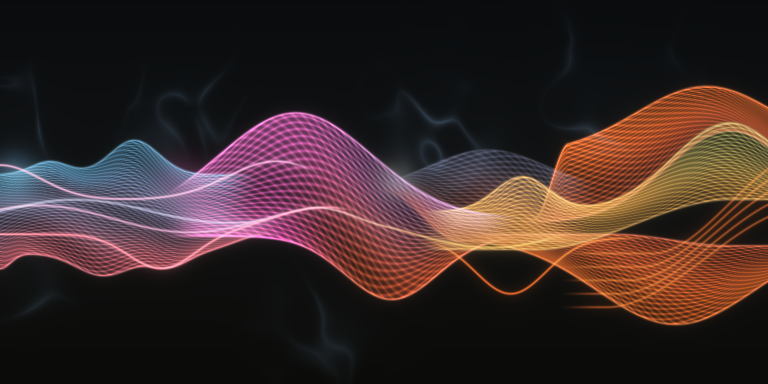
Reproduce this background procedurally as a Shadertoy shader.

```glsl
// Woven ribbons of light flow across a dark, faintly smoky backdrop.
// Each ribbon lies between two curves made of Gaussian bumps, is filled
// with crossing threads, has glowing rims and is screen blended.

#define THREADS 22.0
#define LINE_WIDTH 0.0032
#define HALO_WIDTH 0.014
#define HALO_GAIN 0.16
#define SMOKE_GAIN 0.32

const vec3 BLUE = vec3(0.32, 0.58, 0.74);
const vec3 SLATE = vec3(0.40, 0.40, 0.53);
const vec3 MAGENTA = vec3(0.88, 0.30, 0.66);
const vec3 ROSE = vec3(0.92, 0.40, 0.46);
const vec3 RUST = vec3(0.72, 0.27, 0.14);
const vec3 ORANGE = vec3(0.95, 0.40, 0.13);
const vec3 GOLD = vec3(0.92, 0.65, 0.27);
const vec3 OLIVE = vec3(0.62, 0.62, 0.32);

float bump(float x, float center, float width) {
  float d = (x - center) / width;
  return exp(-d * d);
}

float spot(vec2 p, float x, float y, float radius) {
  return bump(p.x, x, radius) * bump(p.y, y, radius);
}

float hash(vec2 p) {
  p = fract(p * vec2(0.1031, 0.1137));
  p += dot(p, p.yx + 33.33);
  return fract((p.x + p.y) * p.x * 17.0);
}

float noise(vec2 p) {
  vec2 i = floor(p), f = fract(p);
  f = f * f * (3.0 - 2.0 * f);
  return mix(mix(hash(i), hash(i + vec2(1, 0)), f.x),
             mix(hash(i + vec2(0, 1)), hash(i + vec2(1, 1)), f.x), f.y);
}

// Screen blend
void add(inout vec3 col, vec3 light) {
  col = 1.0 - (1.0 - col) * (1.0 - clamp(light, 0.0, 1.0));
}

// Fade in and out along x
float within(float x, float a, float b) {
  return smoothstep(a, a + 0.12, x) * (1.0 - smoothstep(b - 0.12, b, x));
}

// Glowing line along the curve y = height(x)
float strand(vec2 p, float height) {
  float slope = dFdx(height) * iResolution.y;
  float d = abs(p.y - height) / sqrt(1.0 + slope * slope);
  float w = max(LINE_WIDTH, 0.9 / iResolution.y);
  return bump(d, 0.0, w) + HALO_GAIN * exp(-d / HALO_WIDTH);
}

// Periodic threads, faded to their mean when too fine to resolve
float threads(float u) {
  float line = pow(0.5 + 0.5 * cos(6.28319 * u), 2.0);
  return mix(line, 0.375, smoothstep(0.3, 0.8, fwidth(u)));
}

vec3 ribbon(vec2 p, float lo, float hi, vec3 loCol, vec3 hiCol, float rim) {
  float thick = max(hi - lo, 0.02);
  float t = (p.y - lo) / thick;
  float soft = 1.2 / (iResolution.y * thick);
  float inside = smoothstep(-soft, soft, t) * smoothstep(-soft, soft, 1.0 - t);
  float weave = threads(t * THREADS + 1.5 * sin(p.x * 9.0 + t * 4.0))
              + 0.7 * threads(t * THREADS * 0.6 + p.x * 38.0);
  float folds = 0.5 + 0.5 * sin(t * 6.0 + p.x * 13.0 + 1.5 * sin(p.x * 5.0));
  vec3 body = mix(loCol, hiCol, smoothstep(0.0, 1.0, t));
  return body * inside * (0.24 + 0.42 * weave + 0.24 * folds)
       + rim * strand(p, lo) * mix(loCol, vec3(1), 0.15)
       + rim * strand(p, hi) * mix(hiCol, vec3(1), 0.15);
}

void mainImage(out vec4 fragColor, in vec2 fragCoord) {
  // Canvas spans 0..2 by 0..1
  vec2 p = fragCoord / iResolution.xy * vec2(2, 1);
  float x = p.x;
  vec3 col = mix(vec3(0.05, 0.05, 0.042), vec3(0.045, 0.055, 0.064), p.y);
  col *= 0.6 + 0.6 * bump(p.y, 0.5, 0.5);

  // Smoke wisps
  vec2 q = p * 9.0 + 2.0 * vec2(noise(p * 7.0), noise(p * 7.0 + 9.0));
  float wisp = pow(1.0 - abs(2.0 * noise(q) - 1.0), 7.0) * noise(p * 14.0);
  float haze = spot(p, 0.05, 0.69, 0.09) + spot(p, 0.48, 0.72, 0.11)
             + spot(p, 1.17, 0.68, 0.14) + spot(p, 1.58, 0.75, 0.15)
             + 0.6 * spot(p, 0.86, 0.16, 0.13) + spot(p, 0.07, 0.26, 0.08);
  col += vec3(0.55, 0.75, 0.95) * haze * (SMOKE_GAIN * wisp + 0.012);

  // Left: blue crest above a rose band
  float crest = 0.545 + 0.035 * bump(x, 0.13, 0.07) + 0.09 * bump(x, 0.35, 0.09);
  float keel = 0.34 - 0.058 * bump(x, 0.27, 0.1) - 0.035 * bump(x, 0.44, 0.07)
             + 0.05 * bump(x, 0.7, 0.12) - 0.04 * bump(x, 0.0, 0.04);
  float seam = 0.45 + 0.03 * sin(x * 8.0);
  add(col, ribbon(p, seam, crest, SLATE, BLUE, 0.4) * within(x, -0.2, 0.68));
  add(col, ribbon(p, keel, seam, ROSE * 0.8, SLATE, 0.6) * within(x, -0.2, 0.75));

  // Center: magenta arch and a dusky veil
  float arch = 0.43 + 0.276 * bump(x, 0.77, 0.28);
  float hull = 0.385 - 0.165 * bump(x, 1.02, 0.17);
  vec3 archTop = mix(MAGENTA, SLATE, 0.25 + 0.4 * smoothstep(0.8, 1.05, x));
  vec3 archLow = mix(MAGENTA, RUST, smoothstep(0.7, 0.95, x));
  add(col, ribbon(p, hull, arch, archLow, archTop, 0.75) * within(x, 0.42, 1.36));
  float veil = 0.5 + 0.11 * bump(x, 1.27, 0.22);
  float veilLow = 0.5 - 0.13 * smoothstep(1.0, 1.2, x);
  add(col, ribbon(p, veilLow, veil, RUST * 0.8, SLATE * 0.65, 0.2) * within(x, 0.98, 1.56));

  // Right: red-orange peak, gold sheet and orange swell
  float peak = 0.42 + 0.18 * smoothstep(1.39, 1.48, x) + 0.175 * bump(x, 1.84, 0.26);
  float peakLow = 0.42 + 0.24 * bump(x, 1.9, 0.23);
  add(col, ribbon(p, peakLow, peak, RUST, ORANGE, 0.5) * within(x, 1.34, 2.2));
  float sheet = 0.45 + 0.09 * bump(x, 1.36, 0.1) + 0.23 * bump(x, 1.9, 0.21);
  float sheetLow = 0.35 + 0.13 * smoothstep(1.4, 1.9, x);
  vec3 sheetTop = mix(GOLD, OLIVE, smoothstep(1.65, 1.85, x));
  add(col, ribbon(p, sheetLow, sheet, GOLD * 0.75, sheetTop, 0.45) * within(x, 1.08, 2.2));
  float swell = 0.38 - 0.225 * bump(x, 1.76, 0.29);
  float swellTop = 0.39 - 0.03 * smoothstep(1.6, 1.9, x);
  add(col, ribbon(p, swell, swellTop, ORANGE * 0.85, RUST, 0.55) * within(x, 1.2, 2.2));

  // Loose strands
  float upper = 0.48 + 0.09 * bump(x, 0.0, 0.15) + 0.1 * bump(x, 0.72, 0.18);
  float middle = 0.43 + 0.035 * cos(8.0 * x - 0.8) - 0.04 * smoothstep(0.8, 1.0, x);
  float lower = 0.39 - 0.09 * bump(x, 0.42, 0.12) + 0.07 * bump(x, 0.85, 0.2);
  float loopLow = 0.38 - 0.145 * bump(x, 1.33, 0.13);
  vec3 warm = mix(vec3(0.95, 0.62, 0.8), GOLD, smoothstep(0.7, 1.2, x));
  add(col, warm * 0.8 * strand(p, upper) * within(x, -0.2, 0.85));
  add(col, warm * 0.7 * strand(p, middle) * within(x, -0.2, 1.5));
  add(col, ROSE * strand(p, lower) * within(x, -0.2, 0.95));
  add(col, ORANGE * 0.8 * strand(p, loopLow) * within(x, 1.08, 1.7));
  for (float i = 0.0; i < 5.0; i++) {
    float rise = 0.2 + 0.035 * i + 0.26 * smoothstep(1.58 + 0.03 * i, 2.1, x);
    add(col, ORANGE * 0.5 * strand(p, rise) * within(x, 1.45, 2.2));
  }

  // Soft highlights
  add(col, BLUE * 0.5 * spot(p, 0.04, 0.54, 0.06));
  add(col, MAGENTA * 0.3 * spot(p, 0.47, 0.52, 0.07) + 0.25 * spot(p, 1.03, 0.53, 0.05));
  fragColor = vec4(col, 1.0);
}
```
